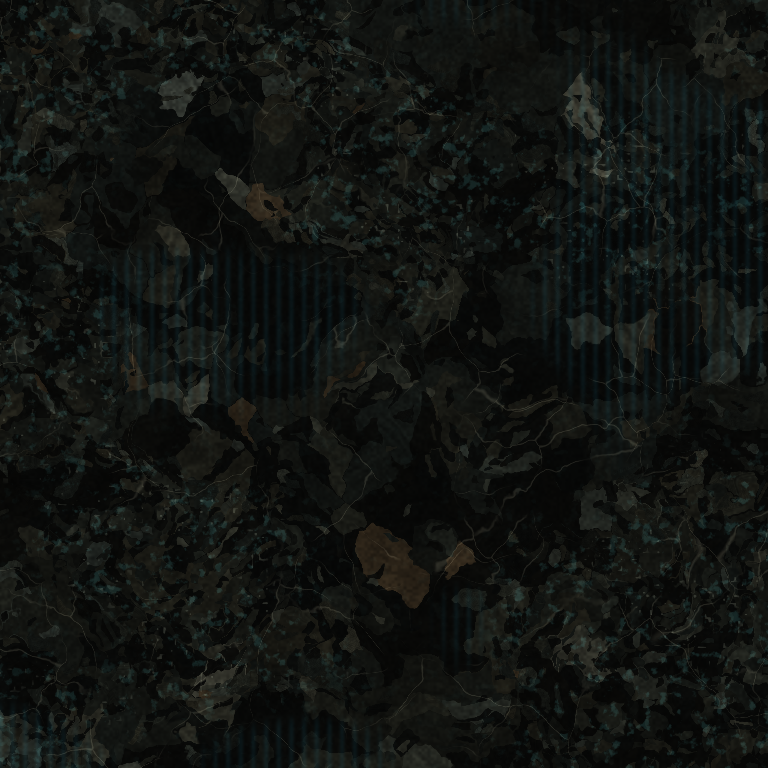
Give the GLSL for this texture, as a WebGL 1 fragment shader.

```glsl
precision highp float;
// Polished black granite: ragged dark grains, teal speckle, pale flakes and hairline veins.
uniform vec2 u_resolution;

const vec3 BLACK = vec3(0.029, 0.031, 0.028);
const vec3 DEEP_GREEN = vec3(0.064, 0.071, 0.063);
const vec3 OLIVE = vec3(0.100, 0.102, 0.085);
const vec3 GREY = vec3(0.140, 0.147, 0.130);
const vec3 PALE = vec3(0.205, 0.212, 0.192);
const vec3 RUST = vec3(0.190, 0.135, 0.080);
const vec3 TEAL = vec3(0.060, 0.130, 0.130);
const vec3 VEIN = vec3(0.200, 0.195, 0.165);
const float GRAIN_SCALE = 6.5;     // largest grains across the canvas
const float GRAIN_STEP = 1.85;     // scale ratio between grain layers
const float EDGE = 0.0018;         // softness of a grain border
const float VEIN_WIDTH = 0.0013;
const float STRIPE_PERIOD = 0.0165;

float hash(vec2 p) {
  vec3 q = fract(vec3(p.xyx) * 0.1031);
  q += dot(q, q.yzx + 33.33);
  return fract((q.x + q.y) * q.z);
}

vec2 hash2(vec2 p) {
  return vec2(hash(p + 17.3), hash(p + 71.9));
}

float noise(vec2 p) {
  vec2 i = floor(p), f = fract(p);
  f = f * f * (3.0 - 2.0 * f);
  return mix(mix(hash(i), hash(i + vec2(1.0, 0.0)), f.x),
             mix(hash(i + vec2(0.0, 1.0)), hash(i + 1.0), f.x), f.y);
}

float fbm(vec2 p) {
  float sum = 0.0, amp = 0.5;
  for (int i = 0; i < 4; i++) {
    sum += amp * noise(p);
    p = mat2(1.6, 1.2, -1.2, 1.6) * p + 9.7;
    amp *= 0.5;
  }
  return sum / 0.9375;
}

// Nearest Voronoi cell: two random values and the gap to the next cell.
vec3 grain(vec2 p) {
  vec2 base = floor(p), id = base;
  float nearest = 9.0, second = 9.0;
  for (int y = -1; y <= 1; y++) {
    for (int x = -1; x <= 1; x++) {
      vec2 cell = base + vec2(float(x), float(y));
      float d = length(cell + hash2(cell) - p);
      if (d < nearest) {
        second = nearest;
        nearest = d;
        id = cell;
      } else {
        second = min(second, d);
      }
    }
  }
  return vec3(hash2(id + 131.0), second - nearest);
}

// Mineral colour for a tone from 0 (black) to 1 (pale).
vec3 mineral(float tone) {
  vec3 c = mix(BLACK, DEEP_GREEN, smoothstep(0.36, 0.46, tone));
  c = mix(c, OLIVE, smoothstep(0.66, 0.76, tone));
  c = mix(c, GREY, smoothstep(0.86, 0.91, tone));
  return mix(c, PALE, smoothstep(0.965, 0.985, tone));
}

void main() {
  vec2 uv = gl_FragCoord.xy / u_resolution.y;

  // Ragged outlines come from bending the plane at three sizes.
  vec2 bend = vec2(fbm(uv * 8.0), fbm(uv * 8.0 + 43.0)) - 0.5;
  vec2 fray = vec2(fbm(uv * 45.0 + 7.0), fbm(uv * 45.0 + 61.0)) - 0.5;
  vec2 p = uv + 0.11 * bend + 0.022 * fray;
  float speckle = smoothstep(0.40, 0.58, fbm(uv * 4.0 + 23.0));

  // Grain layers, large to small; the small ones gather in speckled zones.
  vec3 color = DEEP_GREEN;
  float scale = GRAIN_SCALE;
  for (int i = 0; i < 5; i++) {
    float layer = float(i);
    vec3 g = grain(p * scale + layer * 19.0);
    float share = i == 0 ? 1.0 : (i < 3 ? 0.42 : 0.10 + 0.40 * speckle);
    float tone = g.y * (i == 0 ? 0.84 : (i < 3 ? 1.0 : 0.95));
    float angle = 6.2832 * g.x / share;
    vec2 along = vec2(cos(angle), sin(angle));
    vec2 streak = vec2(dot(uv, along), dot(uv, vec2(-along.y, along.x)));
    vec3 c = mineral(tone) * (0.82 + 0.36 * noise(streak * vec2(35.0, 170.0)));
    float warmth = fract(g.x * 57.0);
    c *= mix(vec3(0.93, 1.02, 1.04), vec3(1.07, 1.0, 0.90), warmth);
    c = mix(c, RUST, 0.6 * step(0.93, warmth) * step(0.88, tone));
    float cover = step(g.x, share) * smoothstep(0.0, EDGE * scale, g.z);
    color = mix(color, c, i == 0 ? 1.0 : cover * 0.92);
    scale *= GRAIN_STEP;
  }

  // Cloudy depth and fine polish texture.
  color *= 0.72 + 0.56 * fbm(uv * 22.0 + 5.0);
  color *= 0.80 + 0.40 * noise(uv * 256.0);

  // Teal flecks and sparse bright glints.
  float fleck = smoothstep(0.60, 0.78, fbm(uv * 95.0 + 3.0));
  color += TEAL * fleck * (0.12 + 0.75 * speckle);
  float glint = smoothstep(0.83, 0.97, noise(uv * 210.0 + 31.0));
  color += GREY * glint * speckle * smoothstep(0.48, 0.65, fbm(uv * 18.0 + 80.0));

  // Faint vertical blue sheen inside a few patches.
  float patchMask = smoothstep(0.64, 0.76, noise(uv * 5.0 + 12.0));
  float stripe = 0.5 + 0.5 * cos(6.2832 * uv.x / STRIPE_PERIOD);
  color += TEAL * vec3(0.2, 0.4, 0.5) * patchMask * stripe * stripe;

  // Broken hairline veins.
  vec2 veinPoint = uv + 0.10 * bend + 0.012 * fray;
  for (int i = 0; i < 2; i++) {
    float veinScale = 6.0 + 7.0 * float(i);
    float gap = grain(veinPoint * veinScale + 211.0).z / veinScale;
    float broken = smoothstep(0.50, 0.68, fbm(uv * 11.0 + 50.0 * float(i)));
    color += VEIN * 0.55 * broken * (1.0 - smoothstep(0.0, VEIN_WIDTH * 1.6, gap));
  }

  gl_FragColor = vec4(color, 1.0);
}
```
